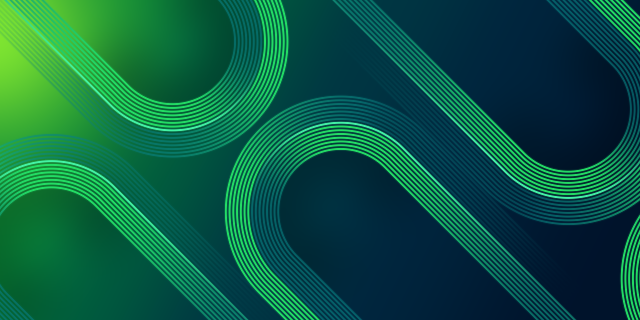
This background is drawn by a Shadertoy shader. Its source:

```glsl
// Striped hooks, each half a ring with two diagonal arms, over a lime to navy fade.
// Each hook is a distance to a half-open capsule, cut into evenly spaced lines;
// its inner and outer halves fade from green to teal in opposite directions.

// Hooks: centre in canvas heights, and facing (+1 opens up-left, -1 down-right)
const int HOOK_COUNT = 5;
const vec3 HOOKS[HOOK_COUNT] = vec3[HOOK_COUNT](
    vec3(0.539, 0.870, 1.0), vec3(1.776, 0.659, 1.0),
    vec3(1.065, 0.339, -1.0), vec3(0.161, 0.219, -1.0),
    vec3(2.302, 0.130, -1.0));

const float INNER_RADIUS = 0.1955;
const float LINE_SPACING = 0.0117;
const float LINE_HALF_WIDTH = 0.0032;
const float LAST_LINE = 14.0;
const float MIDDLE_LINE = 7.0;
const float ARM_FADE = 0.72;
const float BAND_FILL = 0.16;
const float INNER_SHADE = 0.2;

const vec3 LIME = vec3(0.50, 0.90, 0.19);
const vec3 LEAF = vec3(0.03, 0.52, 0.21);
const vec3 FOREST = vec3(0.00, 0.36, 0.24);
const vec3 DEEP_TEAL = vec3(0.00, 0.21, 0.26);
const vec3 NAVY = vec3(0.00, 0.145, 0.24);
const vec3 MIDNIGHT = vec3(0.00, 0.075, 0.17);

const vec3 LINE_GREEN = vec3(0.14, 0.88, 0.40);
const vec3 LINE_TEAL = vec3(0.03, 0.49, 0.50);
const vec3 LINE_MINT = vec3(0.27, 0.97, 0.66);

// Diagonal fade with a lime glow in the upper left
vec3 background(vec2 p) {
    float t = p.x + 0.5 * (1.0 - p.y);
    vec3 color = mix(LEAF, FOREST, smoothstep(0.30, 0.80, t));
    color = mix(color, DEEP_TEAL, smoothstep(0.70, 1.25, t));
    color = mix(color, NAVY, smoothstep(1.20, 1.70, t));
    color = mix(color, MIDNIGHT, smoothstep(1.60, 2.30, t));
    vec2 fromGlow = p - vec2(-0.03, 0.90);
    return mix(color, LIME, exp(-9.0 * dot(fromGlow, fromGlow)));
}

// Lays one striped hook over the colour below it
vec3 drawHook(vec3 base, vec2 p, vec3 hook, float pixel) {
    // Local axes: x runs along the arms, y points to the long bright arm
    vec2 d = (p - hook.xy) * hook.z * 0.70710678;
    vec2 q = vec2(d.y - d.x, -d.x - d.y);
    float radius = length(vec2(min(q.x, 0.0), q.y));
    float turn = q.y / max(radius, 0.001);
    float along = smoothstep(0.0, ARM_FADE, q.x);

    // Soft shade in the hollow of the bend
    float hollow = smoothstep(0.0, INNER_RADIUS, radius)
                 * (1.0 - smoothstep(INNER_RADIUS, INNER_RADIUS + 0.17, radius))
                 * (1.0 - smoothstep(0.0, 0.25, q.x));
    base *= 1.0 - INNER_SHADE * hollow;

    // Nearest line and its coverage
    float slot = (radius - INNER_RADIUS) / LINE_SPACING;
    float index = clamp(floor(slot + 0.5), 0.0, LAST_LINE);
    float offset = abs(slot - index) * LINE_SPACING;
    float line = clamp((LINE_HALF_WIDTH - offset) / pixel + 0.5, 0.0, 1.0);
    float band = clamp((LINE_SPACING * 0.5 - offset) / pixel + 0.5, 0.0, 1.0);

    // Opposed fades of the two halves
    float innerGlow = smoothstep(-0.75, 0.55, turn) * (1.0 - 0.85 * along);
    float outerGlow = 1.0 - smoothstep(-0.55, 1.0, turn);
    bool isOuter = index > MIDDLE_LINE;
    float glow = isOuter ? outerGlow : innerGlow;
    float alpha = mix(0.65, 0.97, glow);
    if (isOuter) alpha *= 1.0 - along * step(0.0, turn);
    if (isOuter) alpha *= 1.0 - 0.35 * smoothstep(0.8, 1.0, turn);

    vec3 color = mix(LINE_TEAL, LINE_GREEN, glow);
    float isMiddle = 1.0 - step(0.5, abs(index - MIDDLE_LINE));
    color = mix(color, LINE_MINT, isMiddle * innerGlow);
    return mix(base, color, alpha * max(line, BAND_FILL * band));
}

void mainImage(out vec4 fragColor, in vec2 fragCoord) {
    float pixel = 1.0 / iResolution.y;
    vec2 p = fragCoord * pixel;
    vec3 color = background(p);
    for (int i = 0; i < HOOK_COUNT; i++) {
        color = drawHook(color, p, HOOKS[i], pixel);
    }
    fragColor = vec4(color, 1.0);
}
```
